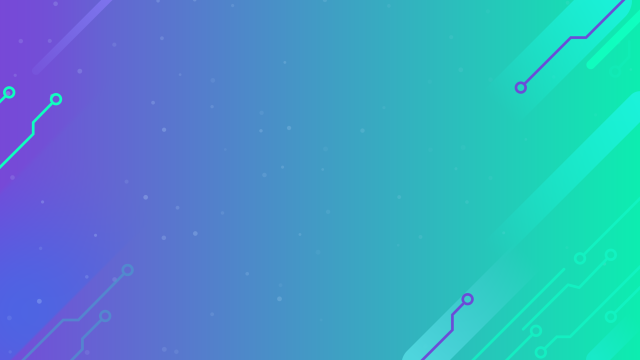
Write a WebGL 2 fragment shader that draws this background.

```glsl
#version 300 es
precision highp float;

uniform vec2 u_resolution;
out vec4 outColor;

const vec3 VIOLET = vec3(0.46, 0.29, 0.85);
const vec3 MINT = vec3(0.05, 0.93, 0.69);
const vec3 BLUE = vec3(0.27, 0.41, 0.90);
const vec3 LAVENDER = vec3(0.51, 0.46, 0.95);
const vec3 CYAN = vec3(0.11, 0.95, 0.87);
const vec3 ICE = vec3(0.32, 0.85, 0.88);
const vec3 NEON = vec3(0.06, 1.0, 0.75);
const vec3 PURPLE = vec3(0.42, 0.30, 0.84);
const vec3 STEEL = vec3(0.28, 0.62, 0.80);

const float NODE_RADIUS = 0.12;
const float LINE_HALF = 0.034;

vec2 hash2(vec2 p) {
    vec3 q = fract(p.xyx * vec3(0.1031, 0.1030, 0.0973));
    q += dot(q, q.yzx + 33.33);
    return fract((q.xx + q.yz) * q.zy);
}

float cover(float d, float blur) {
    return 1.0 - smoothstep(-blur, blur, d);
}

// x: distance to the segment, y: position along it
vec2 segment(vec2 p, vec2 a, vec2 b) {
    vec2 ab = b - a;
    float t = clamp(dot(p - a, ab) / dot(ab, ab), 0.0, 1.0);
    return vec2(length(p - a - ab * t), t);
}

// Rounded streak whose opacity runs from 1 to tail
float beam(vec2 p, vec2 a, vec2 b, float radius, float tail, float blur) {
    vec2 s = segment(p, a, b);
    return cover(s.x - radius, blur) * mix(1.0, tail, s.y);
}

// Circuit path with a hollow ring at its first point
float trace(vec2 p, vec2 node, vec2 b, vec2 c, vec2 d, float blur) {
    float path = min(segment(p, node, b).x, min(segment(p, b, c).x, segment(p, c, d).x));
    float toNode = length(p - node);
    float wire = max(path - LINE_HALF, NODE_RADIUS - toNode);
    float ring = abs(toNode - NODE_RADIUS) - LINE_HALF;
    return cover(min(wire, ring), blur);
}

// Straight circuit path
float trace(vec2 p, vec2 node, vec2 end, float blur) {
    vec2 mid = mix(node, end, 0.5);
    return trace(p, node, mid, mix(mid, end, 0.5), end, blur);
}

// Scattered specks, one candidate per cell
float specks(vec2 p, float cell, float density, float blur) {
    vec2 id = floor(p / cell);
    vec2 place = hash2(id + 7.0);
    vec2 kind = hash2(id + 71.0);
    float radius = mix(0.03, 0.06, kind.y);
    float d = length(p - (id + 0.15 + 0.7 * place) * cell) - radius;
    return cover(d, blur) * step(kind.x, density) * mix(0.08, 0.3, place.y);
}

void main() {
    // Canvas is 16 by 9 units
    vec2 p = gl_FragCoord.xy * 9.0 / u_resolution.y;
    float blur = 6.0 / u_resolution.y;
    float diagonal = p.x - p.y;

    // Base gradient
    vec3 color = mix(VIOLET, MINT, p.x / 16.0);

    // Violet corner and blue diagonal glow
    float corner = cover(diagonal + 4.17, 0.12) * smoothstep(3.0, 0.0, p.x);
    color = mix(color, vec3(0.47, 0.28, 0.84), 0.6 * corner);
    float glow = smoothstep(4.2, 0.0, length(p - vec2(0.5, 1.2)));
    glow *= cover(diagonal - 0.27, 0.06) * cover(-4.17 - diagonal, 0.12);
    color = mix(color, BLUE, 0.8 * glow);

    // Specks, thinning out to the right
    float density = mix(0.55, 0.2, p.x / 16.0);
    float fade = mix(1.0, 0.4, smoothstep(2.0, 12.0, p.x));
    color = mix(color, vec3(0.75, 0.88, 1.0), fade * specks(p, 0.85, density, blur));

    // Light beams
    color = mix(color, LAVENDER, 0.9 * beam(p, vec2(2.87, 9.2), vec2(0.9, 7.23), 0.1, 0.2, blur));
    color = mix(color, CYAN, 0.85 * beam(p, vec2(15.2, 9.0), vec2(12.5, 6.3), 0.6, 0.0, blur));
    color = mix(color, NEON, beam(p, vec2(16.2, 8.81), vec2(14.77, 7.38), 0.11, 0.9, blur));
    color = mix(color, CYAN, 0.9 * beam(p, vec2(16.0, 6.4), vec2(12.3, 2.7), 0.32, 0.0, blur));
    color = mix(color, ICE, 0.9 * beam(p, vec2(10.5, -0.1), vec2(13.2, 2.6), 0.46, 0.0, blur));
    color = mix(color, CYAN, 0.5 * beam(p, vec2(14.9, 0.0), vec2(15.9, 1.0), 0.25, 0.0, blur));

    // Faint circuits, lower left
    float faint = trace(p, vec2(3.19, 2.25), vec2(1.96, 1.0), vec2(1.58, 1.0), vec2(0.38, -0.2), blur);
    faint = max(faint, trace(p, vec2(2.63, 1.1), vec2(2.06, 0.53), vec2(2.06, 0.27), vec2(1.6, -0.2), blur));
    color = mix(color, STEEL, 0.6 * faint);

    // Soft mint circuits, right
    float soft = trace(p, vec2(14.5, 2.54), vec2(16.2, 4.24), blur);
    soft = max(soft, trace(p, vec2(13.4, 0.73), vec2(12.47, -0.2), blur));
    soft = max(soft, trace(p, vec2(15.27, 1.08), vec2(16.2, 2.01), blur));
    soft = max(soft, trace(p, vec2(15.27, 2.63), vec2(14.48, 1.81), vec2(14.2, 1.88), vec2(13.08, 0.77), blur));
    soft = max(soft, trace(p, vec2(13.52, 0.19), vec2(13.92, 0.58), vec2(14.25, 0.58), vec2(16.2, 2.53), blur));
    soft = max(soft, beam(p, vec2(14.1, 2.27), vec2(11.63, -0.2), LINE_HALF, 1.0, blur));
    soft = max(soft, 0.3 * trace(p, vec2(15.38, 7.21), vec2(15.73, 7.58), vec2(15.73, 7.8), vec2(15.73, 7.96), blur));
    color = mix(color, vec3(0.07, 0.96, 0.77), 0.8 * soft);

    // Vivid circuits
    float neon = trace(p, vec2(1.4, 6.52), vec2(0.83, 5.94), vec2(0.83, 5.65), vec2(-0.2, 4.62), blur);
    neon = max(neon, trace(p, vec2(0.23, 6.69), vec2(-0.2, 6.26), blur));
    color = mix(color, NEON, neon);
    float dark = trace(p, vec2(13.02, 6.81), vec2(14.27, 8.06), vec2(14.65, 8.06), vec2(15.8, 9.21), blur);
    dark = max(dark, trace(p, vec2(11.69, 1.52), vec2(11.31, 1.13), vec2(11.31, 0.75), vec2(10.36, -0.2), blur));
    color = mix(color, PURPLE, dark);

    outColor = vec4(color, 1.0);
}
```
